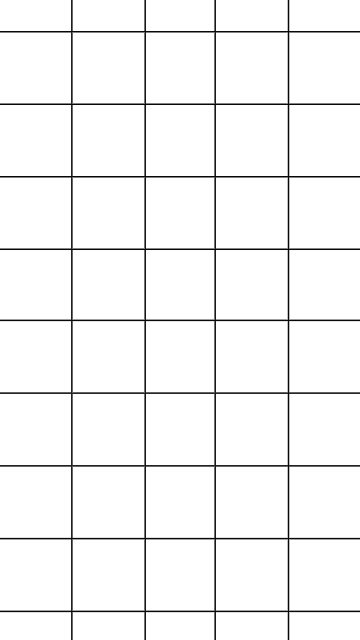
Write a Shadertoy shader that draws this pattern.

```glsl
#define PAPER vec3(1.0)
#define INK vec3(0.03)
#define LINE_WIDTH 0.0042
#define CENTER_SHIFT vec2(0.0005, -0.001)
#define COLUMN_PITCH 0.2037
#define MIDDLE_COLUMN 0.1944
#define UPPER_PITCH 0.2014
#define LOWER_PITCH 0.2021
#define UPPER_INSET 0.0039

// Distance to the nearest column line, mirrored about a narrower middle column
float columnDistance(float x) {
    float fromFirst = abs(x) - 0.5 * MIDDLE_COLUMN;
    float index = max(round(fromFirst / COLUMN_PITCH), 0.0);
    return abs(fromFirst - index * COLUMN_PITCH);
}

// Distance to the nearest row line; the row above center is slightly shorter
float rowDistance(float y) {
    float upper = y + UPPER_INSET;
    float upperIndex = max(round(upper / UPPER_PITCH), 1.0);
    float lowerIndex = min(round(y / LOWER_PITCH), 0.0);
    return min(abs(upper - upperIndex * UPPER_PITCH),
               abs(y - lowerIndex * LOWER_PITCH));
}

// Share of a pixel covered by a line at the given distance
float lineCoverage(float dist, float pixel) {
    float edge = (0.5 * LINE_WIDTH - dist) / pixel + 0.5;
    return clamp(edge, 0.0, min(LINE_WIDTH / pixel, 1.0));
}

void mainImage(out vec4 fragColor, in vec2 fragCoord) {
    // Canvas width is one unit, measured from the center
    float pixel = 1.0 / iResolution.x;
    vec2 p = (fragCoord - 0.5 * iResolution.xy) * pixel - CENTER_SHIFT;

    float columns = lineCoverage(columnDistance(p.x), pixel);
    float rows = lineCoverage(rowDistance(p.y), pixel);
    fragColor = vec4(mix(PAPER, INK, max(columns, rows)), 1.0);
}
```
